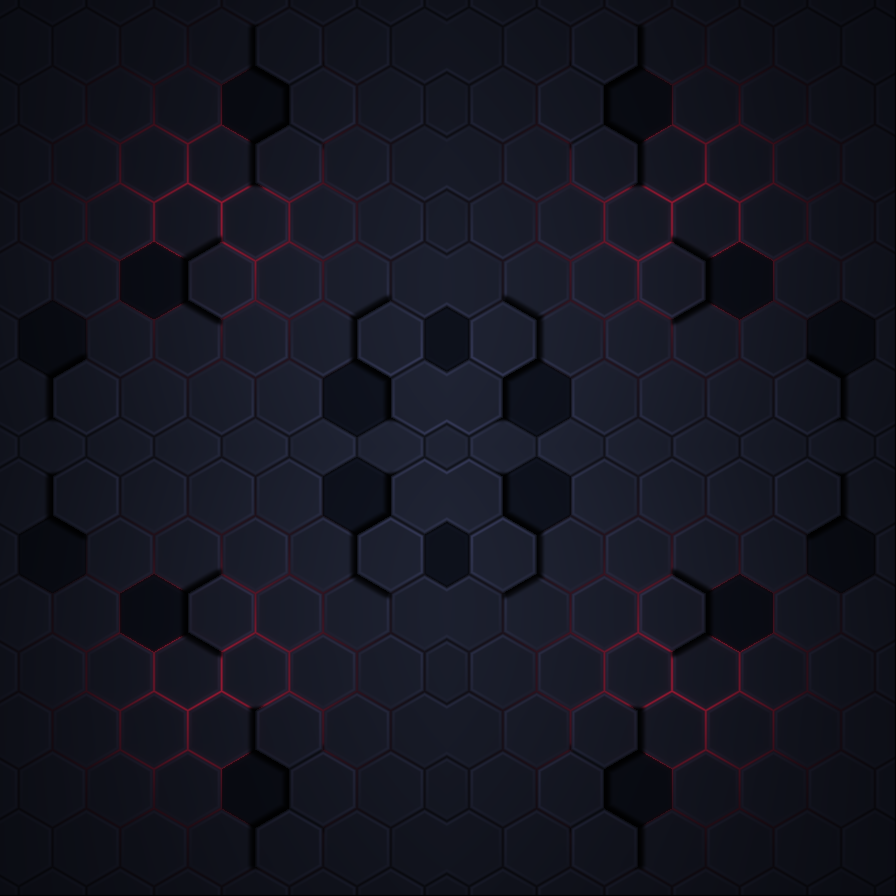
Give the GLSL for this background, as a WebGL 2 fragment shader.

```glsl
#version 300 es
precision highp float;
// Mirrored wall of dark hexagonal plates with sunken cells, shadows and red glowing seams.

uniform vec2 u_resolution;
out vec4 fragColor;

const vec2 MIRROR_CENTER = vec2(0.4987, 0.5013);
const vec2 GRID_ORIGIN = vec2(0.3984, 0.4440);
const float CELL_WIDTH = 0.0755;
const float ROW_STEP = 0.8660254;
const vec2 GLOW_CENTER = vec2(0.245, 0.240);

const vec3 PLATE_CENTER = vec3(0.118, 0.134, 0.195);
const vec3 PLATE_EDGE = vec3(0.030, 0.034, 0.056);
const vec3 SUNKEN_TINT = vec3(0.46, 0.52, 0.58);
const vec3 BEVEL = vec3(0.060, 0.060, 0.100);
const vec3 SEAM_RED = vec3(0.50, 0.045, 0.115);

// Sunken cells: column, row
const vec2 SUNKEN[5] = vec2[5](
  vec2(0.0, 0.0), vec2(1.5, -1.0), vec2(-3.0, -2.0),
  vec2(-4.5, -1.0), vec2(-1.5, -5.0));

// Raised cells: column, row, lower and upper limit of the shadow
const vec4 RAISED[7] = vec4[7](
  vec4(0.5, -1.0, -0.65, 0.65), vec4(1.0, 0.0, -0.33, 0.33),
  vec4(-2.0, -2.0, -0.65, 0.65), vec4(-4.0, 0.0, -0.65, 0.33),
  vec4(-1.0, -4.0, -0.65, 0.33), vec4(-0.5, -5.0, -0.65, 0.65),
  vec4(-1.0, -6.0, -0.30, 0.65));

// Distance from a cell's middle, 0.5 on its border
float hexRadius(vec2 p) {
  p = abs(p);
  return max(p.x, 0.5 * p.x + ROW_STEP * p.y);
}

// Offset from the middle of the nearest cell
vec2 hexLocal(vec2 p) {
  vec2 period = vec2(1.0, 2.0 * ROW_STEP);
  vec2 a = p - period * round(p / period);
  vec2 shifted = p - 0.5 * period;
  vec2 b = shifted - period * round(shifted / period);
  return dot(a, a) < dot(b, b) ? a : b;
}

float sameCell(vec2 center, vec2 cell) {
  vec2 offset = center - vec2(cell.x, cell.y * ROW_STEP);
  return 1.0 - step(0.1, length(offset));
}

float sunkenMask(vec2 center) {
  float mask = 0.0;
  for (int i = 0; i < 5; i++) mask = max(mask, sameCell(center, SUNKEN[i]));
  return mask;
}

float raisedMask(vec2 center) {
  float mask = 0.0;
  for (int i = 0; i < 7; i++) mask = max(mask, sameCell(center, RAISED[i].xy));
  return mask;
}

// Shadow falling from one raised cell towards its left
float castShadow(vec2 p, vec4 cell) {
  vec2 q = p - vec2(cell.x, cell.y * ROW_STEP);
  float outside = hexRadius(q) - 0.5;
  float band = smoothstep(-0.08, -0.01, outside) * (1.0 - smoothstep(0.03, 0.14, outside));
  float side = 1.0 - smoothstep(-0.06, 0.05, q.x);
  float span = smoothstep(cell.z - 0.06, cell.z + 0.04, q.y)
             * (1.0 - smoothstep(cell.w - 0.04, cell.w + 0.06, q.y));
  return band * side * span;
}

float shadowMask(vec2 p) {
  float shadow = 0.0;
  for (int i = 0; i < 7; i++) shadow = max(shadow, castShadow(p, RAISED[i]));
  return shadow;
}

// Soft line of given half width around a distance of zero
float softLine(float d, float halfWidth, float blur) {
  return 1.0 - smoothstep(halfWidth - blur, halfWidth + blur, abs(d));
}

void main() {
  vec2 uv = gl_FragCoord.xy / u_resolution;
  vec2 folded = MIRROR_CENTER.x - abs(uv - MIRROR_CENTER);
  vec2 p = (folded - GRID_ORIGIN) / CELL_WIDTH;
  vec2 local = hexLocal(p);
  vec2 center = p - local;
  float edge = 0.5 - hexRadius(local);
  float blur = max(0.018, 0.6 / (u_resolution.y * CELL_WIDTH));

  // Plate faces with a wide vignette
  float radius = length(uv - MIRROR_CENTER);
  float light = exp(-radius * radius * 4.2);
  float sunken = sunkenMask(center);
  float raised = raisedMask(center);
  float shadow = shadowMask(p);
  vec3 color = mix(PLATE_EDGE, PLATE_CENTER, light);
  color *= 1.0 + 0.10 * dot(local, vec2(0.6, -0.8));
  color *= mix(vec3(1.0), SUNKEN_TINT, sunken);

  // Lit bevels and dark grooves
  float facing = 0.65 + 0.9 * dot(local, vec2(0.6, 0.8)) + 0.4 * raised;
  color += BEVEL * light * facing * softLine(edge - 0.043, 0.016, blur) * (1.0 - 0.8 * sunken);
  color *= 1.0 - 0.50 * softLine(edge, 0.014, blur);

  // Red light in the seams
  vec2 fromGlow = folded - GLOW_CENTER;
  float glow = exp(-dot(fromGlow, fromGlow) / 0.0165);
  float seam = softLine(edge, 0.014, blur) + 0.13 * exp(-edge / 0.06);
  color += SEAM_RED * glow * seam * (1.0 - 0.6 * sunken) * (1.0 - shadow);

  // Shadows and the thin outer border
  color *= 1.0 - 0.88 * shadow * (1.0 - raised);
  color *= smoothstep(-0.0025, -0.0005, min(folded.x, folded.y));
  fragColor = vec4(color, 1.0);
}
```
